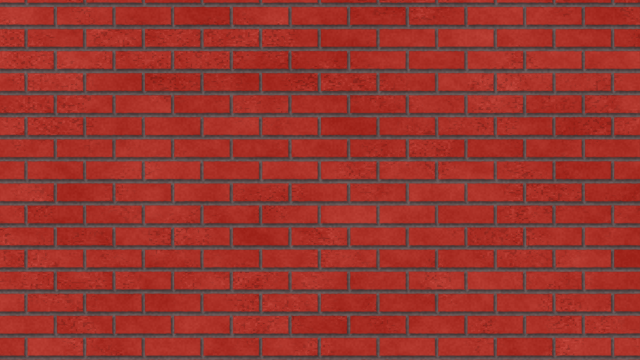
Reproduce this texture procedurally as a Shadertoy shader.

```glsl
// Red brick wall in running bond with recessed, shadowed grey mortar and mottled wear.

const vec2 PITCH = vec2(0.16296, 0.06127);   // brick plus joint, in canvas heights
const vec2 JOINT = vec2(0.0086, 0.0118);     // joint width and height
const vec2 ORIGIN = vec2(0.0722, 0.0062);    // centre of the lowest joint crossing
const vec2 SHADOW_SHIFT = vec2(0.0035, -0.0055);

const vec3 BRICK_DARK = vec3(0.615, 0.130, 0.095);
const vec3 BRICK_LIGHT = vec3(0.735, 0.250, 0.208);
const vec3 MORTAR_DARK = vec3(0.270, 0.215, 0.215);
const vec3 MORTAR_LIGHT = vec3(0.405, 0.345, 0.343);

float hash(vec2 p) {
    return fract(sin(dot(p, vec2(12.9898, 78.233))) * 43758.5453);
}

float noise(vec2 p) {
    vec2 i = floor(p), f = fract(p);
    f = f * f * (3.0 - 2.0 * f);
    float low = mix(hash(i), hash(i + vec2(1.0, 0.0)), f.x);
    float high = mix(hash(i + vec2(0.0, 1.0)), hash(i + vec2(1.0, 1.0)), f.x);
    return mix(low, high, f.y);
}

float fbm(vec2 p) {
    float sum = 0.0, amp = 0.5;
    for (int i = 0; i < 5; i++) {
        sum += amp * noise(p);
        p = mat2(1.6, 1.2, -1.2, 1.6) * p + 7.3;
        amp *= 0.5;
    }
    return sum / 0.96875;
}

// Cell coordinates, with every second row moved by half a brick
vec2 bondCoords(vec2 p) {
    vec2 cell = (p - ORIGIN) / PITCH;
    cell.x += 0.5 * mod(floor(cell.y), 2.0);
    return cell;
}

// Signed distance to the nearest brick, negative inside
float brickDistance(vec2 p) {
    vec2 local = (fract(bondCoords(p)) - 0.5) * PITCH;
    vec2 d = abs(local) - 0.5 * (PITCH - JOINT);
    return length(max(d, 0.0)) + min(max(d.x, d.y), 0.0);
}

vec3 brickColor(vec2 p, vec2 id) {
    vec2 shift = 19.0 * vec2(hash(id), hash(id + 31.7));
    float tone = 0.5 + 0.28 * (hash(id + 5.1) - 0.5);
    tone += 0.75 * (fbm(p * 5.0 + 3.0) - 0.5);             // stains across the wall
    tone += 0.65 * (fbm(p * vec2(26.0, 34.0) + shift) - 0.5); // mottling of each brick
    tone += 0.30 * (noise(p * 190.0) - 0.5);               // grain
    vec3 color = mix(BRICK_DARK, BRICK_LIGHT, clamp(tone, 0.0, 1.0));

    // Dark pits and pale scuffs gathered in worn patches
    float worn = smoothstep(0.45, 0.7, fbm(p * 9.0 + 41.0));
    float speck = noise(p * vec2(150.0, 210.0) + shift);
    color *= 1.0 - 0.16 * worn * smoothstep(0.62, 0.9, speck);
    color += 0.045 * worn * smoothstep(0.35, 0.1, speck);
    return color;
}

vec3 mortarColor(vec2 p, float softness) {
    float shade = smoothstep(softness, -softness, brickDistance(p - SHADOW_SHIFT));
    float grit = 0.6 * noise(p * 170.0 + 11.0) + 0.4 * fbm(p * 30.0);
    vec3 color = mix(MORTAR_LIGHT, MORTAR_DARK, 0.9 * shade);
    return color * (0.85 + 0.30 * grit);
}

void mainImage(out vec4 fragColor, in vec2 fragCoord) {
    vec2 p = fragCoord / iResolution.y;
    float edge = 0.6 / iResolution.y + 0.0007;

    // Slightly chipped brick outline
    float d = brickDistance(p) + 0.0012 * (noise(p * 120.0) - 0.5);
    float cover = smoothstep(edge, -edge, d);

    vec3 brick = brickColor(p, floor(bondCoords(p)));
    brick *= 1.0 - 0.08 * smoothstep(-0.004, 0.0, d);
    vec3 color = mix(mortarColor(p, edge + 0.002), brick, cover);
    fragColor = vec4(color, 1.0);
}
```
